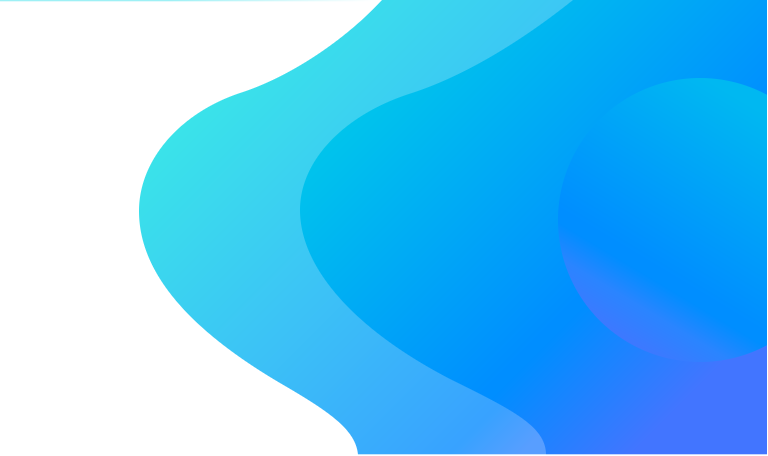
Give the GLSL for this background, as a Shadertoy shader.

```glsl
// Layout grid: 456 units tall, y measured down from the top edge
const float GRID_HEIGHT = 456.0;
const vec2 PANEL_SIZE = vec2(767.0, 454.3);
const vec2 DISC_CENTER = vec2(700.0, 220.0);
const float DISC_RADIUS = 142.0;
const vec2 DISC_AXIS = vec2(-0.515, 0.857);
const float HAIRLINE_LENGTH = 375.0;
const float HAIRLINE_HEIGHT = 1.3;

const vec3 WHITE = vec3(1.0);
const vec3 HAIRLINE = vec3(0.62, 0.94, 0.96);
const vec3 TURQUOISE = vec3(0.227, 0.894, 0.914);
const vec3 PALE_SKY = vec3(0.235, 0.761, 0.965);
const vec3 SOFT_BLUE = vec3(0.220, 0.635, 1.0);
const vec3 PERIWINKLE = vec3(0.345, 0.620, 1.0);
const vec3 CYAN = vec3(0.0, 0.769, 0.925);
const vec3 AZURE = vec3(0.0, 0.555, 1.0);
const vec3 INDIGO = vec3(0.258, 0.460, 1.0);
const vec3 DISC_TOP = vec3(0.0, 0.722, 0.945);
const vec3 DISC_LOW = vec3(0.165, 0.520, 1.0);

// Linear gradient position between two stops
float ramp(float start, float end, float v) {
    return clamp((v - start) / (end - start), 0.0, 1.0);
}

vec2 bezier(vec2 a, vec2 b, vec2 c, vec2 d, float t) {
    float u = 1.0 - t;
    return u * u * u * a + 3.0 * u * u * t * b + 3.0 * u * t * t * c + t * t * t * d;
}

// Approximate signed distance to a curve that descends steadily; positive on its right
float curveSide(vec2 p, vec2 a, vec2 b, vec2 c, vec2 d) {
    float low = 0.0, high = 1.0;
    for (int i = 0; i < 18; i++) {
        float middle = 0.5 * (low + high);
        if (bezier(a, b, c, d, middle).y < p.y) low = middle;
        else high = middle;
    }
    float t = 0.5 * (low + high), u = 1.0 - t;
    vec2 tangent = u * u * (b - a) + 2.0 * u * t * (c - b) + t * t * (d - c);
    return (p.x - bezier(a, b, c, d, t).x) * tangent.y / length(tangent);
}

float outerWave(vec2 p) {
    vec2 shoulder = vec2(240, 93), crest = vec2(139, 211), hip = vec2(280, 383);
    if (p.y < shoulder.y) return curveSide(p, vec2(382, 0), vec2(345, 40), vec2(290, 77), shoulder);
    if (p.y < crest.y) return curveSide(p, shoulder, vec2(180, 113), vec2(139, 160), crest);
    if (p.y < hip.y) return curveSide(p, crest, vec2(139, 270), vec2(185, 327), hip);
    return curveSide(p, hip, vec2(330, 412), vec2(356, 430), vec2(358, 455));
}

float innerWave(vec2 p) {
    vec2 shoulder = vec2(412, 93), crest = vec2(300, 210), hip = vec2(450, 379);
    if (p.y < shoulder.y) return curveSide(p, vec2(573, 0), vec2(528, 36), vec2(470, 74), shoulder);
    if (p.y < crest.y) return curveSide(p, shoulder, vec2(345, 114), vec2(300, 160), crest);
    if (p.y < hip.y) return curveSide(p, crest, vec2(300, 265), vec2(350, 327), hip);
    return curveSide(p, hip, vec2(515, 411), vec2(546, 427), vec2(546, 455));
}

vec3 bandColor(float diagonal) {
    vec3 color = mix(TURQUOISE, PALE_SKY, ramp(300.0, 614.0, diagonal));
    color = mix(color, SOFT_BLUE, ramp(614.0, 905.0, diagonal));
    return mix(color, PERIWINKLE, ramp(905.0, 975.0, diagonal));
}

vec3 bodyColor(float diagonal) {
    vec3 color = mix(CYAN, AZURE, ramp(470.0, 880.0, diagonal));
    return mix(color, INDIGO, ramp(890.0, 1085.0, diagonal));
}

vec3 discColor(vec2 p) {
    float along = dot(p - DISC_CENTER, DISC_AXIS);
    vec3 color = mix(DISC_TOP, AZURE, ramp(-125.0, 65.0, along));
    color = mix(color, DISC_LOW, ramp(75.0, 105.0, along));
    return mix(color, INDIGO, ramp(105.0, 150.0, along));
}

void mainImage(out vec4 fragColor, in vec2 fragCoord) {
    float pixel = GRID_HEIGHT / iResolution.y;
    vec2 p = vec2(fragCoord.x, iResolution.y - fragCoord.y) * pixel;
    float diagonal = p.x + p.y;

    // Faint fading line along the top
    float hairline = clamp((HAIRLINE_HEIGHT - p.y) / pixel + 0.5, 0.0, 1.0);
    hairline *= 1.0 - ramp(0.45 * HAIRLINE_LENGTH, HAIRLINE_LENGTH, p.x);
    vec3 color = mix(WHITE, HAIRLINE, hairline);

    // Layered waves
    color = mix(color, bandColor(diagonal), clamp(outerWave(p) / pixel + 0.5, 0.0, 1.0));
    color = mix(color, bodyColor(diagonal), clamp(innerWave(p) / pixel + 0.5, 0.0, 1.0));

    // Disc
    float disc = DISC_RADIUS - distance(p, DISC_CENTER);
    color = mix(color, discColor(p), clamp(disc / pixel + 0.5, 0.0, 1.0));

    // White margin at the right and bottom
    vec2 inside = clamp((PANEL_SIZE - p) / pixel + 0.5, 0.0, 1.0);
    fragColor = vec4(mix(WHITE, color, inside.x * inside.y), 1.0);
}
```
